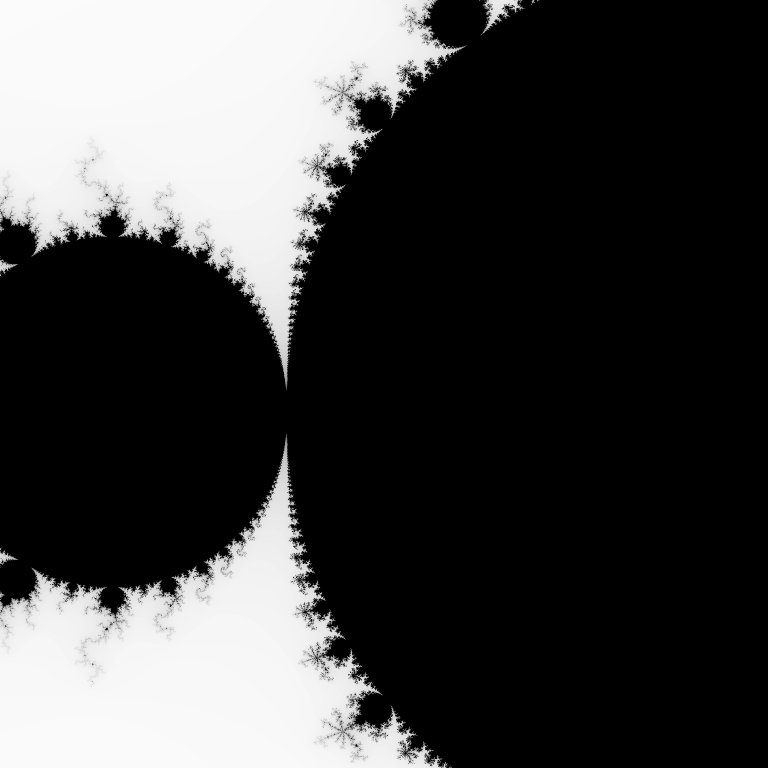
A three.js fragment shader for this background:

```glsl
varying vec2 vUv;

const int MAX_STEPS = 100;
const int GRID = 2;
const float ESCAPE_RADIUS = 2.0;
const float VIEW_WIDTH = 1.1;
const float DISPLAY_GAMMA = 2.2;
const vec2 NECK_POINT = vec2(-0.75, 0.0);
const vec2 NECK_UV = vec2(0.3737, 0.4635);
const vec3 INSIDE_COLOR = vec3(0.0);
const vec3 OUTSIDE_COLOR = vec3(1.0);

vec2 complexSquare(vec2 z) {
  return vec2(z.x * z.x - z.y * z.y, 2.0 * z.x * z.y);
}

vec2 planePoint(vec2 uv, float width) {
  return NECK_POINT + (uv - NECK_UV) * width;
}

// Closed-form test for the two largest solid regions
bool inMainBodies(vec2 c) {
  float x = c.x - 0.25;
  float y2 = c.y * c.y;
  float q = x * x + y2;
  bool cardioid = q * (q + x) <= 0.25 * y2;
  bool disc = (c.x + 1.0) * (c.x + 1.0) + y2 <= 0.0625;
  return cardioid || disc;
}

// Fraction of the step budget left when the orbit escapes
float escapeLight(vec2 c, float radius) {
  if (inMainBodies(c)) return 0.0;
  vec2 z = vec2(0.0);
  for (int i = 0; i < MAX_STEPS; i++) {
    z = complexSquare(z) + c;
    if (dot(z, z) > radius * radius) {
      return 1.0 - float(i) / float(MAX_STEPS);
    }
  }
  return 0.0;
}

float displayLight(float light, float gamma) {
  return pow(light, 1.0 / gamma);
}

void main() {
  // Average a small grid of samples to smooth the boundary
  vec2 footprint = fwidth(vUv);
  float light = 0.0;
  for (int j = 0; j < GRID; j++) {
    for (int i = 0; i < GRID; i++) {
      vec2 offset = (vec2(float(i), float(j)) + 0.5) / float(GRID) - 0.5;
      vec2 c = planePoint(vUv + offset * footprint, VIEW_WIDTH);
      light += displayLight(escapeLight(c, ESCAPE_RADIUS), DISPLAY_GAMMA);
    }
  }
  light /= float(GRID * GRID);

  gl_FragColor = vec4(mix(INSIDE_COLOR, OUTSIDE_COLOR, light), 1.0);
}
```
